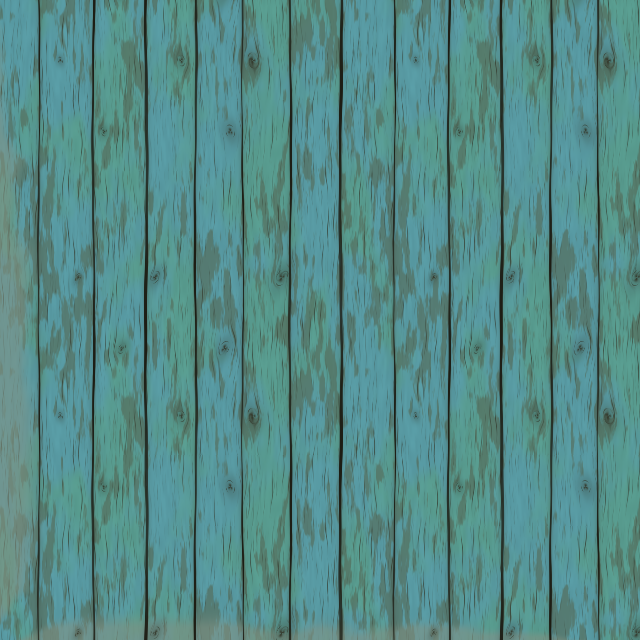
A Shadertoy shader for this texture:

```glsl
// Weathered teal planks: seven vertical boards per tile, with grain, knots and worn paint.

const float TAU = 6.2831853;
const float REPEATS = 1.8;      // tiles across and down the canvas
const int PLANKS = 7;           // boards per tile

const vec3 TEAL = vec3(0.345, 0.610, 0.560);
const vec3 BLUE = vec3(0.345, 0.605, 0.640);
const vec3 BARE_WOOD = vec3(0.330, 0.420, 0.350);
const vec3 GRAIN = vec3(0.200, 0.215, 0.165);
const vec3 GAP = vec3(0.110, 0.105, 0.070);
const vec3 CHALK = vec3(0.510, 0.570, 0.510);

float hash(vec2 p) {
    vec3 a = fract(vec3(p.xyx) * 0.1031);
    a += dot(a, a.yzx + 33.33);
    return fract((a.x + a.y) * a.z);
}

vec2 wrap(vec2 d) { return fract(d + 0.5) - 0.5; }

// Value noise that repeats on the unit tile
float noise(vec2 p, vec2 cells) {
    vec2 g = p * cells, i = floor(g), f = g - i;
    f *= f * (3.0 - 2.0 * f);
    vec2 a = mod(i, cells), b = mod(i + 1.0, cells);
    return mix(mix(hash(a), hash(vec2(b.x, a.y)), f.x),
               mix(hash(vec2(a.x, b.y)), hash(b), f.x), f.y);
}

float fbm(vec2 p, vec2 cells) {
    float sum = 0.0, amp = 0.533;
    for (int i = 0; i < 4; i++) {
        sum += amp * noise(p, cells);
        cells *= 2.0;
        amp *= 0.5;
    }
    return sum;
}

// Coverage of a line of given half width at distance d
float line(float d, float halfWidth, float px) {
    return 1.0 - smoothstep(halfWidth - 0.5 * px, halfWidth + 0.5 * px, abs(d));
}

// One tapered, wavering crack per stretched cell
float cracks(vec2 p, vec2 cells, float halfWidth, float px) {
    vec2 g = p * cells;
    float column = mod(floor(g.x), cells.x);
    g.y += cells.y * hash(vec2(column, 7.0));
    vec2 id = vec2(column, mod(floor(g.y), cells.y)), f = fract(g);
    float seed = hash(id + 31.0);
    float centre = 0.3 + 0.4 * seed + 0.12 * sin(TAU * (f.y * 1.3 + seed * 5.0));
    float taper = sin(0.5 * TAU * f.y);
    float strength = smoothstep(0.35, 1.0, hash(id + 83.0));
    return strength * taper * line((f.x - centre) / cells.x, halfWidth * taper, px);
}

// Left edge of board i, slightly uneven in spacing
float seamX(float i) {
    return 0.113 + i / float(PLANKS) + 0.0125 * sin(0.9 * i - 0.3);
}

// Two knots on each of five boards: x = sideways push on the grain, y = darkness
vec2 knots(vec2 p, float px) {
    vec2 result = vec2(0.0);
    for (int n = 0; n < 10; n++) {
        float k = float(n), board = floor(k * 0.5), second = mod(k, 2.0);
        float odd = mod(board, 2.0);
        float size = 0.006 + 0.0010 * k;
        vec2 centre = vec2(seamX(board) + 0.07 - 0.045 * cos(2.24 * (k - 2.2)),
                           mix(0.17, 0.37, odd) + 0.61 * second);
        vec2 d = wrap(p - centre);
        d.x += 0.45 * d.y * (second - 0.3);
        float r = length(d * vec2(1.0, 0.65));
        float rough = 0.6 + 0.4 * sin(atan(d.y, d.x) * 3.0 + k);
        float rim = rough * line(r - size, 0.0012, px);
        float core = 1.0 - smoothstep(0.2 * size, 0.75 * size, r);
        float halo = exp(-r * r / (size * size * 4.0));
        result.x -= d.x * size * size * 2.0 / (r * r + size * size);
        result.y = max(result.y, max(0.7 * rim, 0.65 * core * rough + 0.3 * halo));
    }
    return result;
}

void mainImage(out vec4 fragColor, in vec2 fragCoord) {
    vec2 uv = fragCoord / iResolution.xy;
    vec2 p = fract(vec2(uv.x, 1.0 - uv.y) * REPEATS);
    float px = REPEATS / iResolution.y;

    // Seams: layered sines bend each gap; the last one passed names the board
    float board = float(PLANKS - 1), gap = 0.0, edge = 0.0;
    for (int i = 0; i < PLANKS; i++) {
        float k = float(i);
        float bend = 0.0022 * sin(TAU * (p.y + 0.37 * k)) + 0.0008 * sin(TAU * (4.0 * p.y + 0.21 * k));
        float d = p.x - seamX(k) - bend;
        if (d > 0.0) board = k;
        d = wrap(vec2(d, 0.0)).x;
        float halfWidth = 0.0029 - 0.0011 * cos(0.25 * TAU * k) + 0.0006 * sin(TAU * (2.0 * p.y + 0.3 * k));
        gap = max(gap, line(d, halfWidth, px) * (0.86 + 0.12 * sin(TAU * p.y + k)));
        edge = max(edge, exp(-abs(d) / 0.006));
    }

    // Grain coordinates flow around knots and differ from board to board
    vec2 knot = knots(p, px);
    vec2 q = p + vec2(knot.x + 0.004 * sin(TAU * (p.y * 2.0 + board * 0.3)), hash(vec2(board, 5.0)));

    // Paint, with bluer and greener areas
    float tint = fbm(q, vec2(9.0, 4.0)) + 0.12 * sin(board * 2.4 + 1.0);
    vec3 color = mix(TEAL, BLUE, smoothstep(0.42, 0.68, tint));
    color *= 0.97 + 0.06 * noise(q, vec2(150.0, 25.0));

    // Flecks of bare wood, then coarse and fine cracks
    float fleck = fbm(q, vec2(80.0, 14.0)) + 0.7 * fbm(q + 0.37, vec2(8.0, 6.0)) + 0.12 * edge;
    color = mix(color, BARE_WOOD, 0.65 * smoothstep(0.93, 1.10, fleck));
    float crack = max(0.75 * cracks(q, vec2(64.0, 7.0), 0.0012, px),
                      0.45 * cracks(q + 0.13, vec2(120.0, 15.0), 0.0008, px));
    color = mix(color, GRAIN, crack);

    // Chalky wear along the left and bottom of the canvas
    float border = max(exp(-uv.x * 18.0), exp(-uv.y * 30.0));
    float wear = smoothstep(0.72, 0.95, 0.55 * border + fbm(uv, vec2(6.0)));
    color = mix(color, CHALK, 0.55 * wear * smoothstep(0.2, 0.6, border));

    // Knots and gaps lie on top
    color = mix(color, GRAIN, min(knot.y, 0.9));
    color = mix(color, GRAIN, 0.3 * edge);
    fragColor = vec4(mix(color, GAP, gap), 1.0);
}
```
